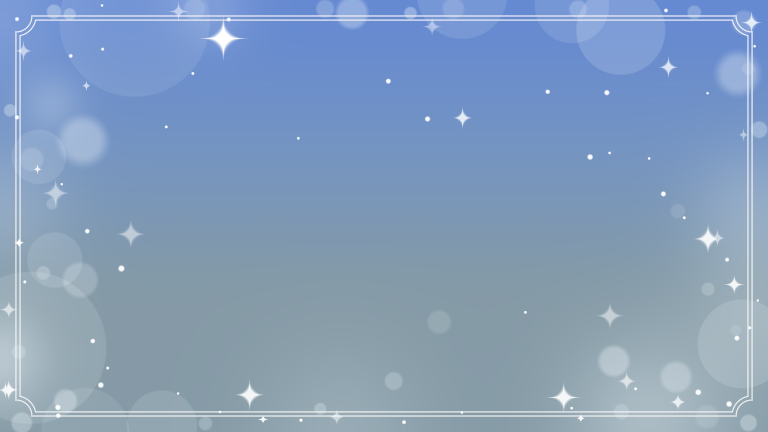
A Shadertoy shader for this background:

```glsl
// A calm blue to grey-green sky with pale bokeh, sparkles and a double line frame.
// Large lights are set by hand; small lights are hashed along the four borders.
// All lengths are in canvas heights, with the canvas 16/9 wide.

const vec2 CANVAS = vec2(16.0 / 9.0, 1.0);
const vec3 LIGHT = vec3(0.93, 0.96, 0.98);

vec3 hash3(float n) {
    return fract(sin(n * vec3(12.9898, 78.233, 37.719) + vec3(1.3, 4.1, 7.7)) * 4375.85);
}

// Coverage of a round light whose rim fades over the width soft
float disc(vec2 p, float x, float y, float r, float soft) {
    return 1.0 - smoothstep(r - soft, r, length(p - vec2(x, y)));
}

float glow(vec2 p, float x, float y, float r) {
    vec2 d = (p - vec2(x, y)) / r;
    return exp(-2.0 * dot(d, d));
}

// Four-pointed star with concave sides and a faint halo
float sparkle(vec2 p, vec2 centre, float r) {
    vec2 q = abs(p - centre) / r;
    float body = 1.0 - smoothstep(0.72, 1.08, sqrt(q.x) + sqrt(q.y));
    return min(1.0, body + 0.3 * exp(-14.0 * dot(q, q)));
}

// Point near one of the borders: bottom, top, left, right in turn
vec2 borderPoint(int i, int count, vec3 h, float reach) {
    float along = (float(i / 4) + h.x) * 4.0 / float(count);
    float inset = 0.02 + reach * h.y * h.y;
    int side = i % 4;
    if (side < 2) return vec2(along * CANVAS.x, side == 0 ? inset : 1.0 - inset);
    return vec2(side == 2 ? inset : CANVAS.x - inset, along);
}

// Box with a round bite at each corner
float frameDistance(vec2 p) {
    vec2 q = abs(p - 0.5 * CANVAS) - vec2(0.852, 0.463);
    return max(max(q.x, q.y), 0.037 - length(q));
}

void mainImage(out vec4 fragColor, in vec2 fragCoord) {
    vec2 p = fragCoord / iResolution.xy * CANVAS;
    float px = 1.0 / iResolution.y;

    // Sky
    vec3 col = mix(vec3(0.52, 0.605, 0.65), vec3(0.455, 0.58, 0.76), smoothstep(0.27, 0.72, p.y));
    col = mix(col, vec3(0.40, 0.54, 0.82), smoothstep(0.6, 1.0, p.y));

    // Wide soft glows
    float haze = 0.42 * glow(p, 0.0, 0.17, 0.15);
    haze += 0.36 * glow(p, 1.5, 0.03, 0.27);
    haze += 0.18 * glow(p, 0.79, 0.0, 0.28);
    haze += 0.20 * glow(p, 1.75, 0.52, 0.21);
    haze += 0.18 * glow(p, 1.76, 0.28, 0.25);
    haze += 0.20 * glow(p, 0.0, 0.52, 0.22);
    haze += 0.20 * glow(p, 0.12, 0.76, 0.10);
    haze += 0.18 * glow(p, 0.49, 0.98, 0.13);
    haze += 0.16 * glow(p, 0.0, 0.96, 0.22);
    col = mix(col, LIGHT, min(haze, 0.7));

    // Large bokeh
    float rim = 0.004;
    float bokeh = 0.10 * disc(p, 0.312, 0.95, 0.176, rim);
    bokeh += 0.12 * disc(p, 1.07, 1.015, 0.107, rim);
    bokeh += 0.12 * disc(p, 1.324, 0.986, 0.088, rim);
    bokeh += 0.17 * disc(p, 1.437, 0.93, 0.105, rim);
    bokeh += 0.13 * disc(p, 0.07, 0.195, 0.178, rim);
    bokeh += 0.13 * disc(p, 0.09, 0.637, 0.065, rim);
    bokeh += 0.13 * disc(p, 0.127, 0.398, 0.066, rim);
    bokeh += 0.16 * disc(p, 1.718, 0.204, 0.105, rim);
    bokeh += 0.13 * disc(p, 0.375, 0.015, 0.083, rim);
    bokeh += 0.10 * disc(p, 0.197, 0.0, 0.104, rim);
    bokeh += 0.36 * disc(p, 0.192, 0.674, 0.07, 0.035);
    bokeh += 0.34 * disc(p, 1.708, 0.83, 0.062, 0.03);
    bokeh += 0.32 * disc(p, 0.815, 0.97, 0.043, 0.014);
    bokeh += 0.36 * disc(p, 1.421, 0.164, 0.042, 0.014);
    bokeh += 0.30 * disc(p, 1.565, 0.127, 0.042, 0.014);
    bokeh += 0.22 * disc(p, 0.186, 0.352, 0.046, 0.012);
    col = mix(col, LIGHT, min(bokeh, 0.7));

    // Small bokeh
    for (int i = 0; i < 28; i++) {
        vec3 h = hash3(float(i) + 3.0);
        vec2 c = borderPoint(i, 28, h, 0.24);
        float r = mix(0.014, 0.034, h.z);
        col = mix(col, LIGHT, mix(0.12, 0.34, fract(h.z * 7.0)) * disc(p, c.x, c.y, r, 0.3 * r));
    }

    // Double frame
    float d = frameDistance(p);
    float line = min(abs(d), abs(d + 0.0095));
    col = mix(col, vec3(0.96), 0.9 * (1.0 - smoothstep(0.0012 - 0.5 * px, 0.0012 + 0.7 * px, line)));

    // Leading stars, then scattered ones
    float stars = sparkle(p, vec2(0.517, 0.911), 0.058);
    stars = max(stars, 0.9 * sparkle(p, vec2(1.639, 0.447), 0.042));
    stars = max(stars, 0.9 * sparkle(p, vec2(0.578, 0.086), 0.042));
    stars = max(stars, 0.9 * sparkle(p, vec2(1.305, 0.08), 0.042));
    stars = max(stars, 0.5 * sparkle(p, vec2(0.303, 0.458), 0.042));
    stars = max(stars, 0.5 * sparkle(p, vec2(0.129, 0.553), 0.04));
    stars = max(stars, 0.5 * sparkle(p, vec2(1.412, 0.269), 0.04));
    for (int i = 0; i < 20; i++) {
        vec3 h = hash3(float(i) + 51.0);
        vec2 c = borderPoint(i, 20, h, 0.26);
        stars = max(stars, mix(0.4, 1.0, fract(h.z * 9.0)) * sparkle(p, c, mix(0.013, 0.03, h.z)));
    }

    // Tiny dots
    for (int i = 0; i < 44; i++) {
        vec3 h = hash3(float(i) + 97.0);
        vec2 c = borderPoint(i, 44, h, 0.38);
        float r = mix(0.002, 0.007, h.z * h.z);
        stars = max(stars, 0.95 * disc(p, c.x, c.y, r + px, 0.4 * r + px));
    }
    fragColor = vec4(mix(col, vec3(1.0), stars), 1.0);
}
```
